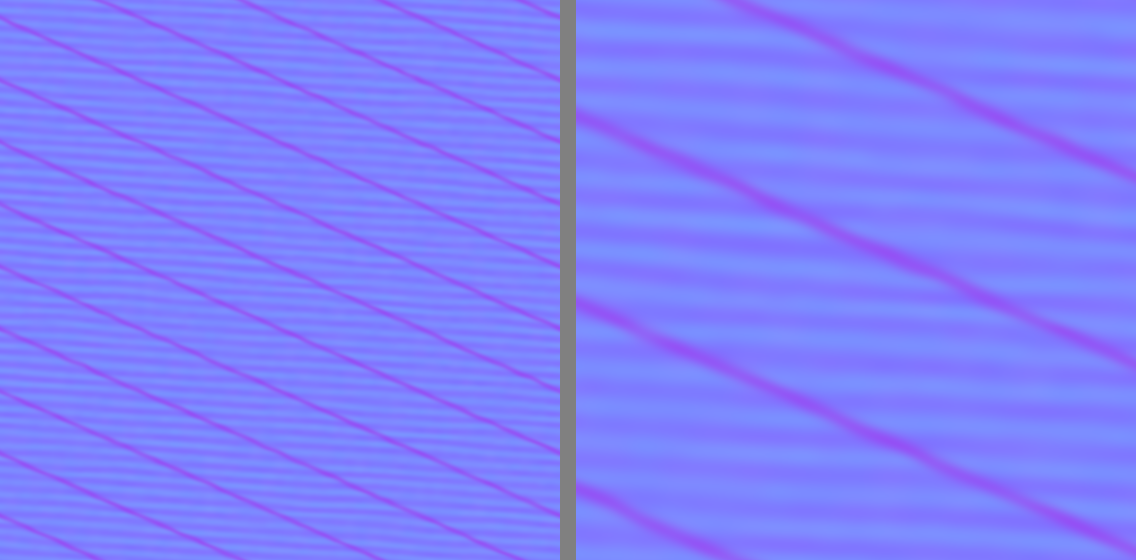
Left, the full canvas; right, a detail of the centre.
Give the GLSL for this texture map, as a three.js fragment shader.

```glsl
// Tiling normal map of fine, slightly tilted ripples crossed by diagonal grooves
varying vec2 vUv;

float hash(vec2 p) {
  vec3 q = fract(vec3(p.xyx) * 0.1031);
  q += dot(q, q.yzx + 33.33);
  return fract((q.x + q.y) * q.z);
}

// Value noise from -1 to 1 that wraps after the given number of cells
float wrapNoise(vec2 uv, vec2 cells, float seed) {
  vec2 p = uv * cells;
  vec2 corner = floor(p);
  vec2 f = fract(p);
  f = f * f * (3.0 - 2.0 * f);
  vec2 a = mod(corner, cells) + seed;
  vec2 b = mod(corner + 1.0, cells) + seed;
  float low = mix(hash(a), hash(vec2(b.x, a.y)), f.x);
  float high = mix(hash(vec2(a.x, b.y)), hash(b), f.x);
  return 2.0 * mix(low, high, f.y) - 1.0;
}

void main() {
  vec2 uv = vUv;

  // Ripples: 45 rows, uneven in height and strength
  float wobble = 0.12 * wrapNoise(uv, vec2(9.0, 30.0), 7.0);
  float strength = 0.045 + 0.018 * wrapNoise(uv, vec2(13.0, 45.0), 61.0);
  float ripple = strength * sin(6.2831853 * (45.0 * uv.y + 3.0 * uv.x + wobble));
  float grain = wrapNoise(uv, vec2(64.0, 96.0), 113.0);
  float tilt = ripple + 0.009 * grain;
  vec3 color = vec3(0.495 - 0.16 * tilt, 0.512 + tilt, 1.0);

  // Faint pink and blue smudges
  color.r += 0.012 * wrapNoise(uv, vec2(48.0, 60.0), 211.0);

  // Grooves: 4 repeats across and 9 down, with ragged edges
  float ragged = 0.012 * wrapNoise(uv, vec2(40.0, 54.0), 307.0);
  float offset = fract(4.0 * uv.x + 9.0 * uv.y - 0.715 + ragged + 0.5) - 0.5;
  float groove = exp(-pow(offset / 0.05, 2.0));
  float wear = 0.88 + 0.12 * wrapNoise(uv, vec2(56.0, 72.0), 401.0);
  vec3 grooveColor = vec3(0.58, 0.33 + 0.4 * ripple, 0.96);
  color = mix(color, grooveColor, groove * wear);

  gl_FragColor = vec4(color, 1.0);
}
```
